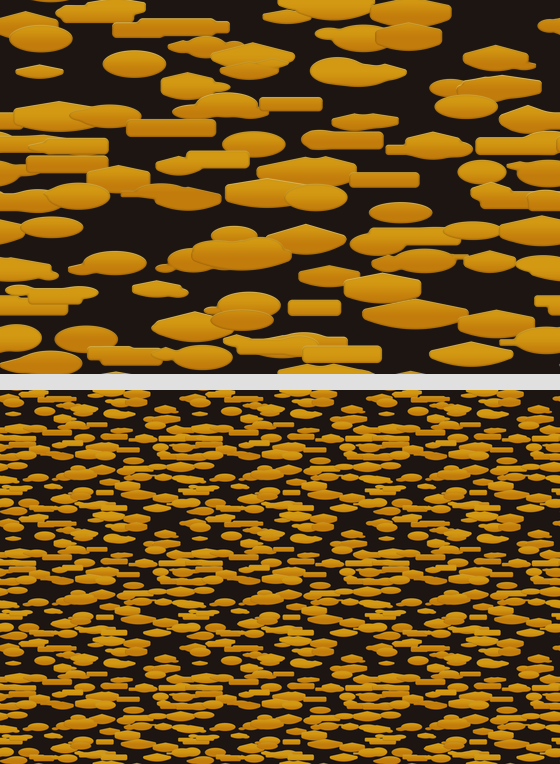
Top, the tile; bottom, the same tile 3 across and 3 down.
Reproduce this pattern procedurally as a WebGL 2 fragment shader.

```glsl
#version 300 es
precision highp float;
// Flat golden islands, each a smooth union of ellipses, bars and peaked slabs,
// scattered on a wrapping jittered grid over near-black and layered downwards.
// Every island has a soft vertical gradient and a pale rim along its top.

uniform vec2 u_resolution;
out vec4 fragColor;

const vec2 GRID = vec2(7.0, 12.0);      // islands per tile
const float RIM_WIDTH = 0.0042;         // lengths are in canvas heights
const float JOIN_SOFTNESS = 0.007;
const vec3 NIGHT = vec3(0.108, 0.082, 0.072);
const vec3 AMBER = vec3(0.762, 0.485, 0.045);
const vec3 GOLD = vec3(0.828, 0.600, 0.072);
const vec3 RIM = vec3(0.850, 0.710, 0.320);

// Three random values from a wrapped cell and a seed
vec3 hash3(vec2 cell, float seed) {
  uvec3 v = uvec3(vec3(mod(cell, GRID), seed) + 17.0);
  v = v * 1664525u + 1013904223u;
  v.x += v.y * v.z; v.y += v.z * v.x; v.z += v.x * v.y;
  v ^= v >> 16u;
  v.x += v.y * v.z; v.y += v.z * v.x; v.z += v.x * v.y;
  return vec3(v >> 8u) / 16777216.0;
}

float ellipseDistance(vec2 p, vec2 radius) {
  float k = length(p / radius);
  return k * (k - 1.0) / max(length(p / (radius * radius)), 1e-4);
}

float barDistance(vec2 p, vec2 halfSize, float corner) {
  vec2 q = abs(p) - halfSize + corner;
  return length(max(q, 0.0)) + min(max(q.x, q.y), 0.0) - corner;
}

// Bar that thins towards its ends: ridged on top, bowed below
float slabDistance(vec2 p, vec2 halfSize, float taper) {
  float t = min(abs(p.x) / halfSize.x, 1.0);
  float thinning = taper * halfSize.y * (p.y > 0.0 ? t : t * t);
  return barDistance(vec2(p.x, abs(p.y) + thinning), halfSize, 0.25 * halfSize.y);
}

float smoothUnion(float a, float b, float k) {
  float h = max(k - abs(a - b), 0.0) / k;
  return min(a, b) - 0.25 * h * h * k;
}

// One part of an island, its kind chosen at random
float lobeDistance(vec2 p, vec3 r, vec2 widths, float kind) {
  float w = mix(widths.x, widths.y, r.x);
  float h = clamp(w * mix(0.30, 0.55, r.y), 0.011, 0.037);
  if (kind < 0.42) return ellipseDistance(p, vec2(min(w, 0.085), h));
  if (kind < 0.64) return barDistance(p, vec2(w, 0.65 * h), 0.38 * h);
  return slabDistance(p, vec2(1.15 * w, 1.12 * h), mix(0.45, 0.78, r.z));
}

// One large lobe with up to two smaller ones beside it
float islandDistance(vec2 p, vec2 cell) {
  vec3 traits = hash3(cell, 3.0);
  float d = lobeDistance(p, hash3(cell, 4.0), vec2(0.055, 0.125), traits.x);
  float extras = floor(traits.y * 2.7);
  for (float n = 0.0; n < extras; n++) {
    vec3 place = hash3(cell, 5.0 + 2.0 * n);
    float side = (n < 0.5) == (traits.z < 0.5) ? 1.0 : -1.0;
    vec2 offset = vec2(side * mix(0.045, 0.105, place.x), (place.y - 0.5) * 0.044);
    float lobe = lobeDistance(p - offset, hash3(cell, 6.0 + 2.0 * n),
                              vec2(0.022, 0.078), place.z);
    d = smoothUnion(d, lobe, JOIN_SOFTNESS);
  }
  return d;
}

// Gradient body, dimmer outline and pale upper rim
vec3 islandColor(vec2 p, float d, float dAbove, vec3 look) {
  float light = 0.5 + p.y / 0.055 + (look.x - 0.5) * 0.8;
  vec3 body = mix(AMBER, GOLD, smoothstep(0.0, 1.0, light));
  body *= mix(0.86, 1.0, smoothstep(0.0, 0.007, -d));
  float rim = smoothstep(-0.001, 0.003, dAbove) * mix(0.35, 1.0, look.y);
  return mix(body, RIM, rim);
}

void main() {
  vec2 uv = gl_FragCoord.xy / u_resolution;
  vec2 toHeights = vec2(u_resolution.x / u_resolution.y, 1.0);
  float edge = max(0.0019, 0.7 / u_resolution.y);
  vec2 home = floor(uv * GRID);
  vec3 color = NIGHT;

  // Upper rows first, so that lower islands lie in front
  for (float row = 1.0; row >= -1.0; row--) {
    for (float col = -2.0; col <= 2.0; col++) {
      vec2 cell = home + vec2(col, row);
      vec3 spot = hash3(cell, 1.0);
      if (spot.z < 0.07) continue;
      float rowShift = hash3(vec2(0.0, cell.y), 2.0).x - 0.5;
      vec2 center = cell + 0.5 + (spot.xy - 0.5) * vec2(0.7, 0.9);
      center.x += rowShift;
      vec2 p = (uv - center / GRID) * toHeights;
      float d = islandDistance(p, cell);
      if (d > edge) continue;
      float dAbove = islandDistance(p + vec2(0.0, RIM_WIDTH), cell);
      vec3 paint = islandColor(p, d, dAbove, hash3(cell, 11.0));
      color = mix(color, paint, smoothstep(edge, -edge, d));
    }
  }
  fragColor = vec4(color, 1.0);
}
```
